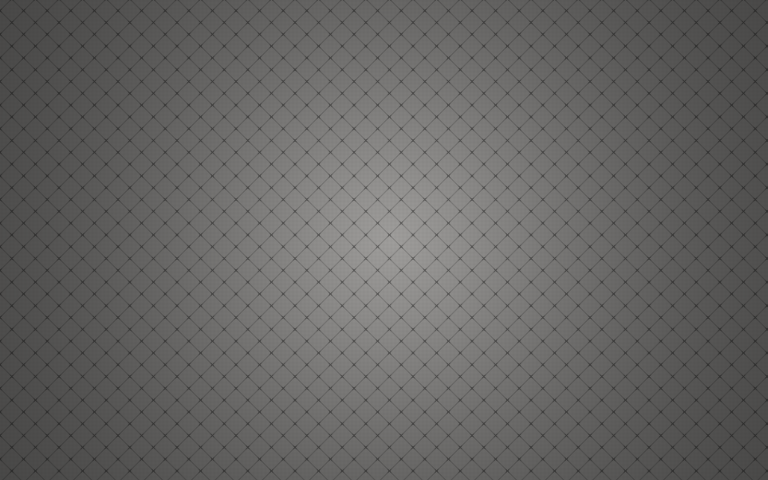
Give the GLSL for this pattern, as a Shadertoy shader.

```glsl
const float PERIOD = 0.04917;              // lattice period, in canvas heights
const vec2 LATTICE_ORIGIN = vec2(0.0, 0.781);
const float LINE_HALF_WIDTH = 0.0013;
const float LINE_DARKNESS = 0.13;
const float CROSS_DARKNESS = 0.19;
const float CROSS_REACH = 0.27;            // in lattice cells
const float THREADS_PER_PERIOD = 6.0;
const float WEAVE_STRENGTH = 0.018;
const float DASH_STRENGTH = 0.25;
const vec2 GLOW_CENTER = vec2(0.51, 0.5);  // as a share of the canvas
const float EDGE_LIGHT = 0.25;
const float GLOW_LIGHT = 0.365;
const vec3 WARM_GRAY = vec3(1.0, 0.991, 0.978);
const float TAU = 6.2831853;

// Soft radial falloff from the bright middle to the dark corners
float glow(vec2 p, vec2 center) {
    float r = distance(p, center);
    return EDGE_LIGHT + GLOW_LIGHT * exp(-r - 1.6 * r * r);
}

// Fine square weave, faded out when a thread is narrower than a pixel
float weave(vec2 cell, float pixel) {
    vec2 wave = cos(TAU * THREADS_PER_PERIOD * cell);
    float threadPixels = PERIOD / (THREADS_PER_PERIOD * pixel);
    return 0.5 * (wave.x + wave.y) * smoothstep(1.5, 2.5, threadPixels);
}

// Crossed diagonals: thin dashed lines with darker intersections
float latticeShade(vec2 cell, float pixel) {
    vec2 diagonal = vec2(cell.x + cell.y, cell.x - cell.y);
    vec2 offset = diagonal - floor(diagonal + 0.5);
    vec2 lineDistance = abs(offset) * PERIOD * inversesqrt(2.0);
    vec2 coverage = 1.0 - smoothstep(LINE_HALF_WIDTH - 0.5 * pixel,
                                     LINE_HALF_WIDTH + 0.5 * pixel, lineDistance);
    vec2 dash = 1.0 + DASH_STRENGTH * cos(TAU * THREADS_PER_PERIOD * 0.5 * offset.yx);
    vec2 lines = coverage * dash;
    float crossing = 1.0 - smoothstep(0.08, CROSS_REACH, length(offset));
    return max(lines.x, lines.y) * (LINE_DARKNESS + CROSS_DARKNESS * crossing);
}

void mainImage(out vec4 fragColor, in vec2 fragCoord) {
    float pixel = 1.0 / iResolution.y;
    vec2 p = fragCoord * pixel;
    vec2 center = GLOW_CENTER * iResolution.xy * pixel;
    vec2 cell = (p - LATTICE_ORIGIN) / PERIOD;

    // Combine light, cloth and lattice
    float light = glow(p, center);
    light *= 1.0 + WEAVE_STRENGTH * weave(cell, pixel);
    light *= 1.0 - latticeShade(cell, pixel);
    fragColor = vec4(WARM_GRAY * light, 1.0);
}
```
